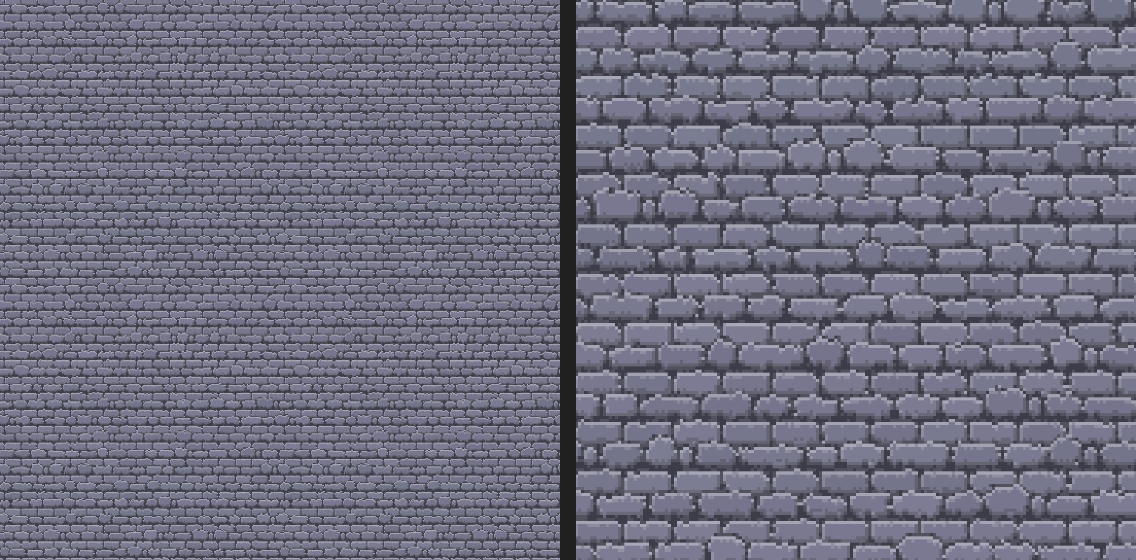
Left, the full canvas; right, a detail of the centre.
This texture is drawn by a Shadertoy shader. Its source:

```glsl
// Draws a weathered wall of small grey-violet stones: plain courses alternating with irregular ones.

const vec2 BRICKS = vec2(17.0, 34.0);  // bricks and courses in one block
const float BLOCKS = 2.0;              // blocks across and down
const vec2 BRICK = vec2(16.0, 8.0);    // brick size in grains
const float PLAIN_START = 4.0;         // first joint of a plain course
const float IRREGULAR_START = 9.0;     // first joint of an irregular course

const vec3 DEEP = vec3(0.24, 0.24, 0.29);
const vec3 MORTAR = vec3(0.32, 0.32, 0.37);
const vec3 SHADE = vec3(0.40, 0.40, 0.46);
const vec3 BODY = vec3(0.47, 0.47, 0.56);
const vec3 SOFT = vec3(0.55, 0.55, 0.62);
const vec3 LIGHT = vec3(0.64, 0.64, 0.70);

float hash(vec2 p) {
    vec3 q = fract(vec3(p.xyx) * 0.1031);
    q += dot(q, q.yzx + 33.33);
    return fract((q.x + q.y) * q.z);
}

// Hash that repeats with the block
float cellHash(vec2 cell, float seed) {
    return hash(mod(cell, BRICKS) + seed * 37.0);
}

float roundBox(vec2 p, vec2 halfSize, float radius) {
    vec2 q = abs(p) - halfSize + radius;
    return length(max(q, 0.0)) + min(max(q.x, q.y), 0.0) - radius;
}

// Distance to a stone with a chipped outline; p starts at its lower left joint
float stoneDist(vec2 p, vec2 size, float radius, float wear, float seed) {
    vec2 halfSize = 0.5 * (size - 1.0);
    float chip = wear * (hash(floor(p / 2.0) + seed * 91.0 + 20.0) - 0.5);
    float r = min(radius, min(halfSize.x, halfSize.y));
    return roundBox(p - 1.0 - halfSize, halfSize, r) + chip;
}

// Left end of a brick; irregular courses have shifted joints
float joint(vec2 cell, float irregular) {
    float shift = irregular * floor(7.0 * cellHash(cell, 1.0));
    return cell.x * BRICK.x + mix(PLAIN_START, IRREGULAR_START, irregular) + shift;
}

// Colour of one course at grain t, with the distance to its stone in w
vec4 course(vec2 t, float row) {
    float irregular = mod(row, 2.0);
    float start = mix(PLAIN_START, IRREGULAR_START, irregular);
    vec2 cell = vec2(floor((t.x - start) / BRICK.x), row);
    if (t.x < joint(cell, irregular)) cell.x -= 1.0;
    float left = joint(cell, irregular);
    float right = joint(cell + vec2(1.0, 0.0), irregular);

    // Some stones bulge upward; wide ones leave a sliver beside them
    float kind = irregular * cellHash(cell, 2.0);
    float top = irregular > 0.5 && kind < 0.3 ? 7.0 : 8.0;
    float seed = cellHash(cell, 3.0);
    float radius = 2.3 + irregular * (0.5 + 1.5 * cellHash(cell, 4.0));
    float wear = mix(1.1, 1.3, irregular);
    if (kind > 0.82) {
        float split = right - left < 16.0 ? right : right - 5.0;
        if (t.x > split) {
            left = split;
            top = 7.0;
            wear = 0.0;
        } else {
            right = split;
            top = 10.0;
            radius = 4.0;
        }
    }
    // Irregular courses rest on a thicker bed of mortar
    vec2 p = vec2(t.x - left, t.y - row * BRICK.y - irregular);
    vec2 size = vec2(right - left, top);

    // Neighbouring grains tell which side of the stone is facing out
    float d = stoneDist(p, size, radius, wear, seed);
    float above = stoneDist(p + vec2(0.0, 1.0), size, radius, wear, seed);
    float above2 = stoneDist(p + vec2(0.0, 2.0), size, radius, wear, seed);
    float below = stoneDist(p - vec2(0.0, 1.0), size, radius, wear, seed);
    float before = stoneDist(p - vec2(1.0, 0.0), size, radius, wear, seed);
    float after = stoneDist(p + vec2(1.0, 0.0), size, radius, wear, seed);
    float grain = hash(floor(p) + seed * 53.0 + 40.0);

    vec3 color = BODY;
    if (d > 0.0) color = d > 0.8 || grain < 0.25 ? DEEP : MORTAR;
    else if (above > 0.0) color = grain < 0.95 ? LIGHT : SOFT;
    else if (below > 0.0 || after > 0.0) color = SHADE;
    else if (before > 0.0 || (above2 > 0.0 && grain < 0.3)) color = SOFT;
    else if (p.y < 3.0 && grain < 0.2) color = SHADE;

    // Faint drift in brightness from stone to stone and in hue from course to course
    float tint = cellHash(vec2(0.0, row), 5.0) - 0.5;
    if (d <= 0.0) color += tint * vec3(0.014, -0.002, 0.008) + 0.04 * (seed - 0.5);
    return vec4(color, d);
}

vec3 wall(vec2 uv) {
    vec2 t = floor(fract(uv) * BRICKS * BRICK * BLOCKS) + 0.5;
    t.y += 6.0;
    float row = floor(t.y / BRICK.y);
    vec4 here = course(t, row);
    vec4 lower = course(t, row - 1.0);  // stones rising from the course beneath
    return lower.w < 0.75 ? lower.rgb : here.rgb;
}

void mainImage(out vec4 fragColor, in vec2 fragCoord) {
    // Average a tight 3 by 3 grid of samples to smooth the edges
    vec3 sum = vec3(0.0);
    for (int i = 0; i < 9; i++) {
        vec2 offset = 0.2 * (vec2(i % 3, i / 3) - 1.0);
        sum += wall((fragCoord + offset) / iResolution.xy);
    }
    fragColor = vec4(sum / 9.0, 1.0);
}
```
